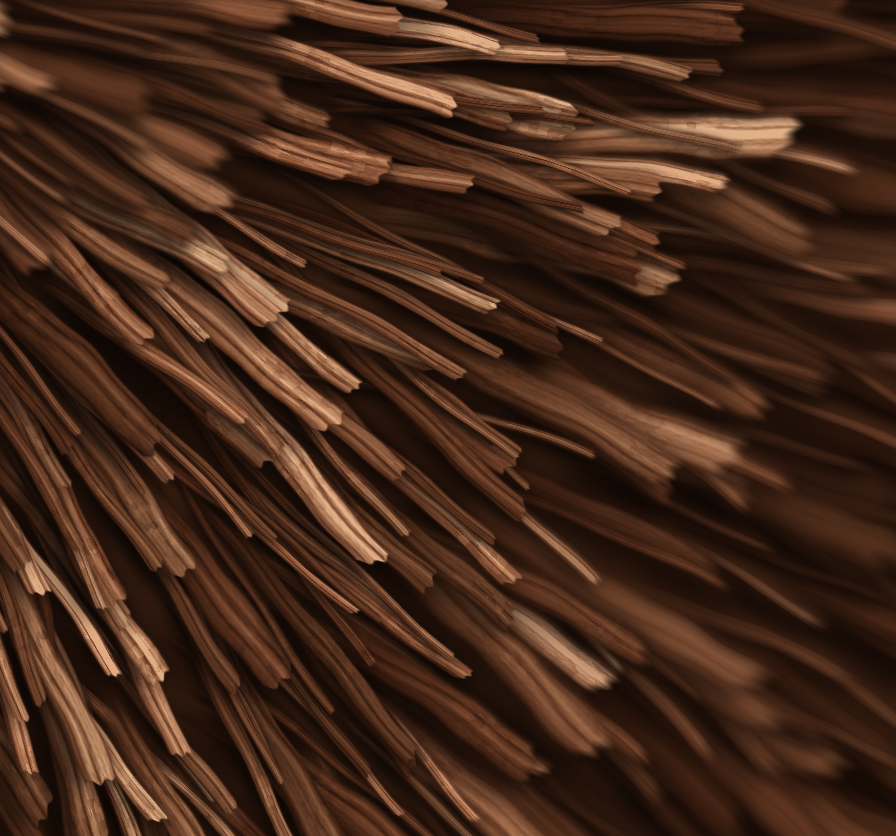
Reproduce this texture procedurally as a Shadertoy shader.

```glsl
// A thatch of dry, broken root fibres fanning out from beyond the upper left.
// Strand tips sit in a polar grid; each pixel visits only nearby cells, from
// the front ring outwards, and stops once nothing below can show through.

#define FAN_CENTRE vec2(-0.40, 1.10)
#define RING_STEP 0.058
#define SECTOR_WIDTH 0.098
#define HALF_WIDTH vec2(0.0046, 0.0245)
#define LENGTH vec2(0.28, 0.48)
#define SHARP_EDGE 0.0022
#define FAR_BLUR 0.0210
#define NEAR_BLUR 0.0130
#define SHADOW 0.52
#define BRIGHTNESS 1.10
#define GRAIN 0.76
#define GAP_TONE 0.150

vec4 hash4(vec2 c) {
    vec4 h = fract(c.xyxy * vec4(0.1031, 0.1030, 0.0973, 0.1099));
    h += dot(h, h.wzxy + 33.33);
    return fract((h.xxyz + h.yzzw) * h.zywx);
}

// Cellular noise: x is the distance to the nearest point, y a value per cell
vec2 cellular(vec2 p) {
    vec2 cell = floor(p), nearest = vec2(9.0, 0.0);
    for (int k = 0; k < 9; k++) {
        vec2 c = cell + vec2(k % 3 - 1, k / 3 - 1);
        vec4 h = hash4(c);
        vec2 d = c + h.xy - p;
        float d2 = dot(d, d);
        if (d2 < nearest.x) nearest = vec2(d2, h.z);
    }
    return vec2(sqrt(nearest.x), nearest.y);
}

// Dark umber through red brown to pale straw
vec3 woodColour(float tone) {
    return tone * (vec3(1.0, 0.46, 0.21) + tone * vec3(0.0, 0.42, 0.50));
}

// Tone of a strand surface: s runs across from -1 to 1, u along it
float strandTone(float s, float u, float w, vec4 h, float detail) {
    float dome = sqrt(max(0.0, 1.0 - s * s));
    float light = 0.48 + 0.48 * dome + 0.20 * s;

    // Lengthwise fibres with dark grooves between them
    float sway = sin(u * 13.0 + h.x * 40.0) + 0.5 * sin(u * 37.0 + h.y * 30.0);
    float fibre = sin(s * (3.5 + 4.0 * h.z) + sway + h.w * 20.0)
                + 0.7 * sin(s * 11.0 + 1.4 * sway + h.x * 50.0)
                + 0.3 * sin(s * 23.0 - sway);
    float relief = 0.20 * fibre - 0.16 * smoothstep(0.7, 1.5, -fibre);

    // Flaking bark in patches, only where it is sharp enough to see
    if (detail > 0.35) {
        float patchy = 0.55 + 0.45 * sin(u * 29.0 + h.z * 40.0);
        vec2 flake = cellular(vec2(u * 70.0 + sway, s * w * 230.0 + 0.6 * fibre) + h.xy * 90.0);
        relief += patchy * ((flake.y - 0.5) * 0.36 - 0.12 * smoothstep(0.4, 0.9, flake.x));
        relief += 0.05 * sin(u * 410.0 + 5.0 * sin(s * 9.0)) * sin(s * 19.0 + sway);
    }

    float straw = smoothstep(0.80, 0.92, h.w);
    float base = 0.29 + 0.30 * h.y + 0.22 * straw;
    return base * light * max(0.15, 1.0 + GRAIN * detail * relief);
}

void mainImage(out vec4 fragColor, in vec2 fragCoord) {
    vec2 p = fragCoord / iResolution.y;
    float edge = max(SHARP_EDGE, 1.0 / iResolution.y);
    vec2 fromCentre = p - FAN_CENTRE;
    float r = length(fromCentre);
    float a = atan(fromCentre.y, fromCentre.x);
    float firstRing = floor((r - 0.06) / RING_STEP) - 2.0;
    vec3 colour = vec3(0.0);
    float visible = 1.0;

    for (int i = 0; i < 13; i++) {
        if (visible < 0.03) break;
        float ring = firstRing + float(i);
        float sectorAngle = SECTOR_WIDTH / ((ring + 1.5) * RING_STEP);
        float middle = floor(a / sectorAngle);

        for (int j = -2; j <= 2; j++) {
            // Tip scattered inside its cell, strand roughly radial
            float sector = middle + float(j);
            vec4 h = hash4(vec2(ring + 7.0, sector + 90.0));
            vec4 k = fract(h * 61.7 + h.yzwx * 17.3);
            float tipRadius = (ring + 3.0 * k.x) * RING_STEP;
            float tipAngle = (sector + 0.1 + 0.8 * k.y) * sectorAngle;
            vec2 tip = FAN_CENTRE + tipRadius * vec2(cos(tipAngle), sin(tipAngle));
            float spread = min(1.0, tipRadius / 1.3);
            float angle = tipAngle + 0.36 * (k.z - 0.5) * spread;
            vec2 dir = vec2(cos(angle), sin(angle));

            // Strand coordinates with a bend
            vec2 q = p - tip;
            float u = dot(q, dir);
            float len = mix(LENGTH.x, LENGTH.y, h.x);
            if (u > 0.05 || u < -len) continue;
            float v = dot(q, vec2(-dir.y, dir.x)) + (k.w - 0.35) * 0.5 * spread * u * u;
            float w = mix(HALF_WIDTH.x, HALF_WIDTH.y, pow(h.z, 1.7));
            if (abs(v) > 3.5 * w + 0.028) continue;

            // Focus falls off to the lower right and in the near corner
            float far = smoothstep(0.46, 0.92, tip.x - 0.35 * tip.y);
            float near = smoothstep(0.38, 0.16, distance(tip, vec2(0.10, 0.95)));
            float blur = edge + FAR_BLUR * far + NEAR_BLUR * near;

            // Small kinks and uneven thickness
            v += 0.0018 * sin(u * 31.0 + h.y * 30.0);
            w *= 1.0 + 0.08 * sin(u * 23.0 + h.w * 30.0) + 0.05 * sin(u * 71.0 + h.x * 30.0);
            w *= 1.0 + 0.25 * far;

            // Slanted, slightly chipped tip and covered area
            float s = clamp(v / w, -1.0, 1.0);
            float chip = w * (1.3 * (h.y - 0.5) * s - 0.35 * s * s + 0.16 * sin(s * 7.0 + h.x * 20.0));
            float cover = smoothstep(-blur, blur, w - abs(v))
                        * smoothstep(-blur, blur, chip - u)
                        * smoothstep(-len, -len + 0.06, u);

            if (cover * visible > 0.004) {
                float detail = 1.0 - 0.8 * max(far, near);
                float tone = strandTone(s, u, w, h, detail);
                float cluster = 1.0 + 0.26 * sin(tip.x * 9.0 + 3.0 * tip.y) * sin(tip.y * 8.0 - 2.0 * tip.x + 1.0);
                tone *= cluster * mix(0.44, 1.0, smoothstep(-len, -0.10 * len, u));
                tone *= mix(1.0, 0.66, far);
                vec3 wood = woodColour(min(tone * BRIGHTNESS, 0.86));
                wood *= mix(vec3(1.0), vec3(1.03, 0.93, 0.90), k.y);
                colour += visible * cover * wood;
            }

            // Soft shadow on whatever lies below
            float along = (1.0 - smoothstep(-0.03, 0.025, u)) * smoothstep(-len, -len + 0.12, u);
            float shade = 1.0 - smoothstep(0.3 * w, 2.6 * w + blur, abs(v + 0.6 * w));
            visible *= (1.0 - cover) * (1.0 - SHADOW * shade * along * (1.0 - 0.5 * far));
        }
    }

    // Dim, smooth streaks seen through the gaps
    float streak = sin(a * 41.0 + 2.0 * sin(r * 5.0)) + sin(a * 73.0 + r * 7.0);
    colour += visible * woodColour(GAP_TONE + 0.035 * streak);

    // Faint warm light scattered into the darkest hollows
    colour += woodColour(0.035) * (1.0 - colour);
    fragColor = vec4(colour, 1.0);
}
```
